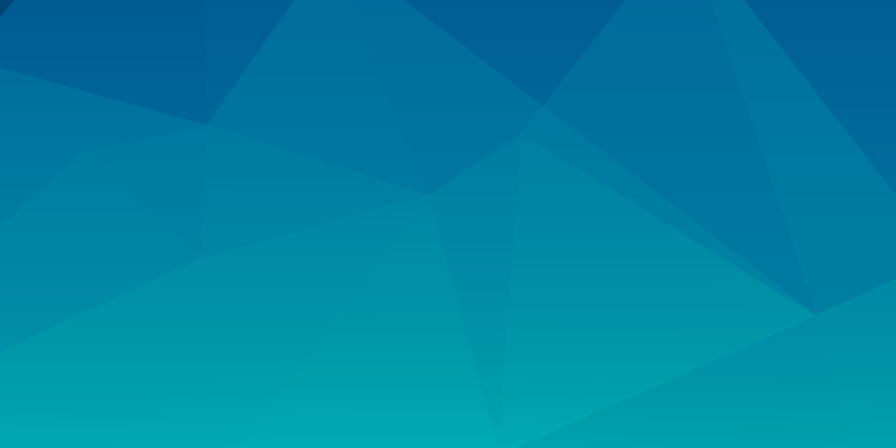
A Shadertoy shader for this background:

```glsl
// Low-poly backdrop: translucent facets fading from deep blue down to teal.

// Smooth coverage of the half plane to the right of the walk from a to b.
float side(vec2 p, vec2 a, vec2 b) {
    vec2 dir = normalize(b - a), q = p - a;
    float aa = 0.9 / iResolution.y;
    return smoothstep(-aa, aa, q.x * dir.y - q.y * dir.x);
}

// Soft thin highlight along the segment a-b.
float crease(vec2 p, vec2 a, vec2 b) {
    vec2 q = p - a, ab = b - a;
    float d = length(q - ab * clamp(dot(q, ab) / dot(ab, ab), 0.0, 1.0));
    return exp(-d * d / 0.00001);
}

// Teal-blue ramp driven by its green level.
vec3 ramp(float green) {
    float x = green - 0.52;
    return vec3(0.0, green, 0.641 + 0.2 * x + 9.0 * x * x * x);
}

void mainImage(out vec4 fragColor, in vec2 fragCoord) {
    vec2 p = fragCoord / iResolution.xy * vec2(2.0, 1.0);
    float depth = 1.0 - p.y;

    // Inner corners of the mesh
    vec2 peak = vec2(0.461, 0.721), knee = vec2(0.190, 0.664);
    vec2 elbow = vec2(0.448, 0.422), hub = vec2(0.956, 0.5625);
    vec2 crown = vec2(1.164, 0.700), valley = vec2(1.826, 0.292);
    // Corners on the canvas border
    vec2 topA = vec2(0.656, 1.0), topB = vec2(0.898, 1.0), topC = vec2(1.398, 1.0);
    vec2 topD = vec2(1.589, 1.0), topE = vec2(1.659, 1.0);
    vec2 leftA = vec2(0.0, 0.849), leftB = vec2(0.0, 0.492), leftC = vec2(0.0, 0.214);
    vec2 rightA = vec2(2.0, 0.5625), rightB = vec2(2.0, 0.375);
    vec2 foot = vec2(1.112, 0.0), heel = vec2(1.146, 0.0);

    // Dark upper field, with a faint vertical fold and a shaded corner
    float tone = 0.36 + 0.14 * depth;
    tone += 0.008 * side(p, peak, vec2(0.456, 1.0));
    tone -= 0.09 * side(p, vec2(0.031, 1.0), vec2(0.0, 0.961));

    // Upper facets
    float upperMid = side(p, peak, topA) * side(p, topB, valley);
    tone = mix(tone, 0.428 + 0.10 * depth, upperMid);
    tone -= 0.005 * upperMid * side(p, hub, vec2(0.78, 1.0));
    float upperRight = side(p, topE, rightA);
    tone = mix(tone, 0.42 + 0.085 * depth,
               upperRight * side(p, crown, topC) * side(p, valley, topB));
    tone = mix(tone, 0.437 + 0.09 * depth, upperRight * side(p, valley, topD));
    tone = mix(tone, 0.44 + 0.11 * depth,
               side(p, crown, topC) * side(p, topB, valley));

    // Left facets
    float leftSlope = side(p, leftA, peak) * side(p, peak, hub);
    tone = mix(tone, 0.405 + 0.17 * depth, leftSlope);
    tone = mix(tone, 0.42 + 0.19 * depth, leftSlope * side(p, elbow, peak));
    tone = mix(tone, 0.42 + 0.165 * depth,
               side(p, knee, peak) * side(p, elbow, knee) * side(p, peak, elbow));
    tone = mix(tone, 0.425 + 0.175 * depth, side(p, leftB, knee) * side(p, knee, elbow));

    // Lower facets share a fade that quickens toward the foot
    float fade = 0.165 * depth + 0.045 * pow(depth, 4.0);
    float lowerLeft = side(p, leftC, elbow) * side(p, elbow, hub) * side(p, crown, foot);
    tone = mix(tone, 0.447 + fade, lowerLeft);
    tone += 0.006 * lowerLeft * side(p, vec2(0.539, 0.0), hub);
    tone = mix(tone, 0.434 + fade,
               side(p, hub, crown) * side(p, foot, hub) * side(p, crown, foot));
    tone = mix(tone, 0.446 + fade, side(p, crown, valley) * side(p, foot, crown));
    float lowerRight = side(p, heel, rightB);
    tone = mix(tone, 0.417 + fade, lowerRight);
    tone += 0.004 * lowerRight * side(p, vec2(1.90, 0.0), valley);

    // Glow at the foot and light caught on the folds
    tone += 0.015 * exp(-9.0 * p.y - 2.0 * pow(p.x - 0.95, 2.0));
    float light = crease(p, crown, topC) + crease(p, topB, valley)
                + crease(p, heel, rightB) + 0.7 * crease(p, topE, rightA)
                + 0.7 * crease(p, leftB, knee) + 0.6 * crease(p, valley, topD)
                + 0.6 * crease(p, peak, hub) + 0.6 * crease(p, elbow, hub)
                + 0.5 * crease(p, leftC, elbow) + 0.5 * crease(p, hub, crown);
    tone += 0.018 * min(light, 1.0);

    fragColor = vec4(ramp(tone), 1.0);
}
```
